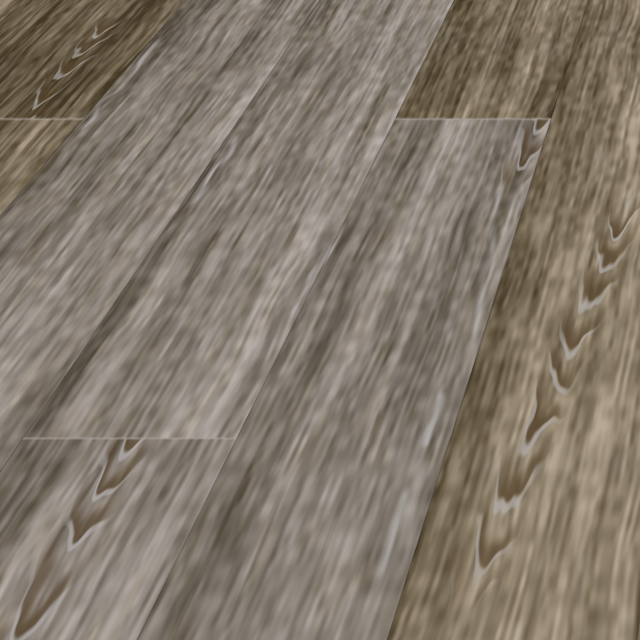
Give the GLSL for this texture, as a Shadertoy shader.

```glsl
// Weathered grey-brown oak floorboards receding in perspective, with staggered end joints.

const vec2  VANISH      = vec2(1.285, 2.160); // where the long seams meet
const float SEAM_U      = -0.315;             // one long seam, as a slope from VANISH
const float BOARD_WIDTH = 0.181;
const float BOARD_LEN   = 0.603;
const float JOINT_V     = 0.944;              // end joint of board column 0
const float SEAM_HALF   = 0.0022;
const float CONTRAST    = 1.3;
const float FIGURE_HALF = 0.024;              // half width of the arched grain
const float FIGURE_FREQ = 42.0;
const float FIGURE_RISE = 1.3;
const float STREAK_HALF = 0.0055;

const vec3 GREY_DARK  = vec3(0.39, 0.355, 0.315);
const vec3 GREY_LIGHT = vec3(0.67, 0.635, 0.61);
const vec3 WARM_DARK  = vec3(0.33, 0.285, 0.205);
const vec3 WARM_LIGHT = vec3(0.66, 0.605, 0.52);
const vec3 ARCH_BROWN = vec3(0.33, 0.26, 0.17);
const vec3 PALE       = vec3(0.70, 0.69, 0.69);

// Lines on the floor: u at near end, u at far end, near v, far v
const vec4 FIGURES[4] = vec4[4](
    vec4(-0.265, -0.203, 0.478, 0.680), vec4(-0.335, -0.323, 0.690, 0.760),
    vec4(-0.583, -0.583, 0.440, 0.560), vec4(-0.927, -0.931, 0.735, 0.840));
const vec4 STREAKS[6] = vec4[6](
    vec4(-0.665, -0.665, 0.675, 0.730), vec4(-0.321, -0.343, 0.590, 0.690),
    vec4(-0.332, -0.336, 0.485, 0.520), vec4(-0.333, -0.333, 0.538, 0.564),
    vec4(-0.503, -0.497, 0.605, 0.650), vec4(-0.851, -0.847, 0.735, 0.820));

float hash(vec2 p) {
    return fract(sin(dot(p, vec2(12.9898, 78.233))) * 43758.5453);
}

float noise(vec2 p) {
    vec2 i = floor(p), f = fract(p);
    f = f * f * (3.0 - 2.0 * f);
    return mix(mix(hash(i), hash(i + vec2(1, 0)), f.x),
               mix(hash(i + vec2(0, 1)), hash(i + vec2(1, 1)), f.x), f.y);
}

// Board coordinates: whole part is the board, fraction the place on it
vec2 boardCoord(vec2 p) {
    float across = (p.x - SEAM_U) / BOARD_WIDTH;
    float joint = JOINT_V + floor(across) * BOARD_LEN / 3.0;
    return vec2(across, (p.y - joint) / BOARD_LEN);
}

// x: sideways offset from a floor line, y: mask along its length
vec2 alongLine(vec2 p, vec4 line) {
    float t = (p.y - line.z) / (line.w - line.z);
    float mask = smoothstep(-0.05, 0.1, t) * smoothstep(1.05, 0.9, t);
    return vec2(p.x - mix(line.x, line.y, t), mask);
}

vec3 floorColour(vec2 uv) {
    float depth = VANISH.y - uv.y;
    vec2 p = vec2((uv.x - VANISH.x) / depth, 1.0 / depth);
    vec2 cell = boardCoord(p), id = floor(cell), local = fract(cell);

    // Grain: layers of noise stretched along the board
    vec2 g = p + 40.0 * vec2(hash(id), hash(id + 7.3));
    g.x += 0.006 * (noise(g * vec2(14.0, 28.0)) - 0.5);
    float broad = noise(g * vec2(34.0, 5.0)) - 0.5;
    float middle = noise(g * vec2(110.0, 14.0)) - 0.5;
    float fine = noise(g * vec2(290.0, 46.0)) - 0.5;
    float speck = noise(g * vec2(260.0, 170.0)) - 0.5;
    float pores = smoothstep(0.6, 0.9, noise(g * vec2(190.0, 19.0) + 5.0));
    float tone = 0.40 * broad + 0.36 * middle + 0.42 * fine + 0.32 * speck;
    tone -= 0.24 * pores * (0.6 - broad);
    tone -= 0.20 * smoothstep(0.38, 0.05, local.x) - 0.06;

    // Board tint: grey in the middle, warmer to either side
    float warm = smoothstep(0.8, 1.2, abs(id.x + 0.5 * id.y + 2.25));
    tone += 0.05 * id.x * warm + 0.08 * (hash(id + 3.1) - 0.5);
    float tint = clamp(warm + 0.9 * (noise(g * vec2(120.0, 60.0) + 9.0) - 0.5)
                       * (1.0 - 0.5 * warm), 0.0, 1.0);
    float level = clamp(0.53 + CONTRAST * tone, -0.2, 1.15);
    vec3 colour = mix(mix(GREY_DARK, GREY_LIGHT, level),
                      mix(WARM_DARK, WARM_LIGHT, level), tint);

    // Arched figure: nested rounded chevrons, brown with a pale rim
    float wobble = noise(p * vec2(50.0, 30.0)) + 0.4 * noise(p * vec2(160.0, 90.0));
    for (int i = 0; i < 4; i++) {
        vec4 line = FIGURES[i];
        vec2 middlePoint = 0.5 * vec2(line.x + line.y, line.z + line.w);
        if (floor(boardCoord(middlePoint)) != id) continue;
        vec2 a = alongLine(p, line);
        float mask = a.y * smoothstep(FIGURE_HALF, 0.2 * FIGURE_HALF, abs(a.x));
        float arch = length(vec2(a.x, 0.003));
        float ring = fract(FIGURE_FREQ * (p.y - FIGURE_RISE * arch) + wobble);
        float rim = smoothstep(0.0, 0.1, ring) * smoothstep(0.3, 0.16, ring);
        float brown = smoothstep(0.18, 0.32, ring) * smoothstep(0.9, 0.35, ring);
        colour = mix(colour, ARCH_BROWN, 0.75 * brown * mask);
        colour = mix(colour, PALE, 0.65 * rim * mask);
    }

    // Pale worn streaks with ragged edges
    for (int i = 0; i < 6; i++) {
        vec2 s = alongLine(p, STREAKS[i]);
        s.x += 0.010 * (noise(p * vec2(20.0, 70.0)) - 0.5);
        float worn = smoothstep(STREAK_HALF, 0.0, abs(s.x)) * s.y;
        colour = mix(colour, PALE, worn * (0.55 + 0.8 * fine));
    }

    // Dark long seams, pale end joints
    float seam = min(local.x, 1.0 - local.x) * BOARD_WIDTH * depth;
    float joint = min(local.y, 1.0 - local.y) * BOARD_LEN * depth * depth;
    colour *= 1.0 - 0.18 * smoothstep(SEAM_HALF, 0.0, seam);
    return mix(colour, GREY_LIGHT, 0.55 * smoothstep(1.6 * SEAM_HALF, 0.0, joint));
}

void mainImage(out vec4 fragColor, in vec2 fragCoord) {
    vec3 sum = vec3(0.0);
    for (int i = 0; i < 4; i++) { // 2 x 2 samples smooth every edge
        vec2 shift = 0.5 * vec2(i & 1, i >> 1) - 0.25;
        sum += floorColour((fragCoord + shift) / iResolution.xy);
    }
    fragColor = vec4(sum / 4.0, 1.0);
}
```
